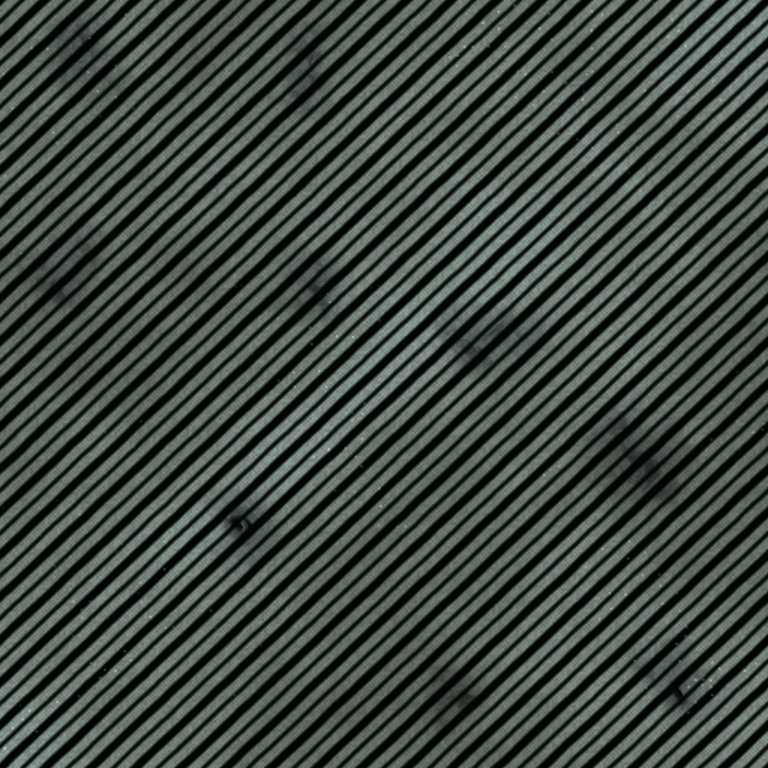
Reproduce this pattern procedurally as a WebGL 2 fragment shader.

```glsl
#version 300 es
precision highp float;

#define REPEATS vec2(17.0, 18.0)
#define THICK_WIDTH 0.275
#define THIN_WIDTH 0.14
#define EDGE_SOFTNESS 0.062
#define WEAVE_COUNT 170.0
#define GRAIN_COUNT 256.0
#define STAIN_CELLS 4.0
#define SPECK_CELLS 90.0
#define DARK vec3(0.0, 0.018, 0.008)
#define GREY vec3(0.365, 0.395, 0.370)
#define TEAL vec3(0.495, 0.555, 0.525)

uniform vec2 u_resolution;
out vec4 outColor;

vec2 hash2(vec2 p) {
    vec3 q = fract(vec3(p.xyx) * vec3(0.1031, 0.1030, 0.0973));
    q += dot(q, q.yzx + 33.33);
    return fract((q.xx + q.yz) * q.zy);
}

// Cellular noise: distance to the nearest point, and that point's random id
vec2 cellular(vec2 p) {
    vec2 base = floor(p);
    vec2 nearest = vec2(9.0, 0.0);
    for (int y = -1; y <= 1; y++) {
        for (int x = -1; x <= 1; x++) {
            vec2 cell = base + vec2(x, y);
            vec2 point = cell + 0.25 + 0.5 * hash2(cell);
            float d = distance(p, point);
            if (d < nearest.x) nearest = vec2(d, hash2(cell + 57.0).x);
        }
    }
    return nearest;
}

// Layered warped sines, roughly -1 to 1
float cloud(vec2 p) {
    float sum = 0.0;
    float weight = 0.5;
    for (int i = 0; i < 4; i++) {
        p += 0.7 * sin(p.yx * 1.3 + float(i) * 2.1);
        sum += weight * sin(p.x + 1.7) * cos(p.y - 0.6);
        p = mat2(1.5, 1.2, -1.2, 1.5) * p;
        weight *= 0.55;
    }
    return sum;
}

// Soft dark line across a repeating phase
float line(float phase, float centre, float width, float softness) {
    float d = abs(fract(phase - centre + 0.5) - 0.5) - 0.5 * width;
    return 1.0 - smoothstep(-softness, softness, d);
}

void main() {
    vec2 uv = gl_FragCoord.xy / u_resolution;
    float pixel = 1.0 / min(u_resolution.x, u_resolution.y);

    // Alternating thick and thin diagonal lines with slightly worn edges
    float phase = dot(uv, vec2(-REPEATS.x, REPEATS.y));
    phase += 0.02 * cloud(uv * 45.0);
    float softness = max(EDGE_SOFTNESS, length(REPEATS) * pixel);
    float thick = line(phase, 0.0, THICK_WIDTH, softness);
    float thin = line(phase, 0.5, THIN_WIDTH, softness);

    // Broad mottling, with a paler diagonal swath through the middle
    float swath = exp(-18.0 * pow(uv.y - 0.95 * uv.x - 0.05, 2.0));
    float tone = 0.36 + 0.6 * cloud(uv * 6.0) + 0.25 * cloud(uv * 24.0) + 0.32 * swath;
    vec3 color = mix(GREY, TEAL, clamp(tone, -0.6, 1.15));

    // Fine cloth weave and grain
    vec2 weave = sin(6.2832 * WEAVE_COUNT * uv);
    float weaveFade = 1.0 - smoothstep(0.35, 0.6, WEAVE_COUNT * pixel);
    float grain = hash2(floor(uv * GRAIN_COUNT)).x - 0.5;
    color *= 1.0 + 0.06 * weave.x * weave.y * weaveFade + 0.16 * grain;

    // Scattered smoky stains, a few with ragged dark cores
    vec2 warped = uv + 0.045 * vec2(cloud(uv * 17.0), cloud(uv.yx * 15.0 + 4.0));
    vec2 stain = cellular(warped * STAIN_CELLS + 3.0);
    float ragged = smoothstep(-0.1, 0.4, cloud(uv * 70.0 + 1.0));
    float soot = (1.0 - smoothstep(0.0, 0.32, stain.x)) * step(0.6, stain.y);
    float core = (1.0 - smoothstep(0.03, 0.11, stain.x)) * step(0.88, stain.y);
    color *= 1.0 - soot * (0.32 + 0.3 * ragged);
    color = mix(color, DARK, core * ragged * 0.95);

    // Ink lines, then sparse pale chips gathered in patches
    color = mix(color, DARK, max(thick, thin * 0.94));
    vec2 speck = cellular(uv * SPECK_CELLS);
    float patches = smoothstep(0.1, 0.5, cloud(uv * 9.0 + 2.0));
    float chip = (1.0 - smoothstep(0.08, 0.25, speck.x)) * step(0.9, speck.y);
    color += TEAL * chip * (0.03 + 0.3 * patches);

    outColor = vec4(clamp(color, 0.0, 1.0), 1.0);
}
```
